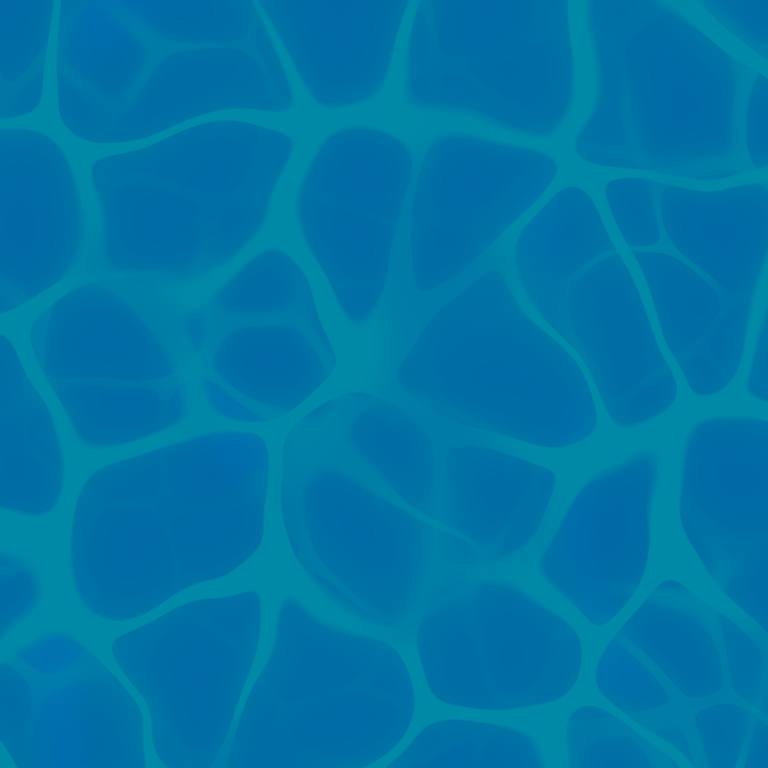
Write a Shadertoy shader that draws this texture.

```glsl
// Sunlit pool water: a soft net of teal caustic lines over deep blue.

const vec3 DEEP_BLUE = vec3(0.0, 0.414, 0.648);
const vec3 CAUSTIC_TEAL = vec3(0.0, 0.537, 0.650);
const vec3 CLEAR_BLUE = vec3(0.0, 0.425, 0.720);

vec2 hash2(vec2 p) {
    vec3 q = fract(p.xyx * vec3(0.1031, 0.1030, 0.0973));
    q += dot(q, q.yzx + 33.33);
    return fract((q.xx + q.yz) * q.zy);
}

// Gradient noise, roughly -0.6 to 0.6
float cornerSlope(vec2 cell, vec2 corner, vec2 f) {
    float angle = 6.2832 * hash2(cell + corner + 71.0).x;
    return dot(vec2(cos(angle), sin(angle)), f - corner);
}

float gradientNoise(vec2 p) {
    vec2 cell = floor(p);
    vec2 f = fract(p);
    vec2 u = f * f * f * (f * (f * 6.0 - 15.0) + 10.0);
    float low = mix(cornerSlope(cell, vec2(0, 0), f), cornerSlope(cell, vec2(1, 0), f), u.x);
    float high = mix(cornerSlope(cell, vec2(0, 1), f), cornerSlope(cell, vec2(1, 1), f), u.x);
    return mix(low, high, u.y);
}

vec2 noise2(vec2 p) {
    return vec2(gradientNoise(p), gradientNoise(p + vec2(37.2, 17.9)));
}

// Bends the straight cell walls into wavy water lines
vec2 ripple(vec2 p) {
    p += 0.065 * noise2(p * 3.5 + 5.0);
    return p + 0.018 * noise2(p * 9.0 + 20.0);
}

// Distance to the nearest cell wall, blended so that junctions swell
float wallDistance(vec2 p, float roundness) {
    vec2 cell = floor(p);
    vec2 nearest = vec2(0.0);
    float best = 1e5;
    for (int y = -2; y <= 2; y++) {
        for (int x = -2; x <= 2; x++) {
            vec2 id = cell + vec2(x, y);
            vec2 toSeed = id + hash2(id) - p;
            float d = dot(toSeed, toSeed);
            if (d < best) {
                best = d;
                nearest = toSeed;
            }
        }
    }
    float sum = 1e-6;
    for (int y = -2; y <= 2; y++) {
        for (int x = -2; x <= 2; x++) {
            vec2 id = cell + vec2(x, y);
            vec2 toSeed = id + hash2(id) - p;
            vec2 across = toSeed - nearest;
            if (dot(across, across) > 1e-5) {
                float d = dot(0.5 * (toSeed + nearest), normalize(across));
                sum += exp(-roundness * d);
            }
        }
    }
    return -log(sum) / roundness;
}

// One net of light: a flat core of varying width plus a wide faint glow
float causticNet(vec2 p, float scale, float thickness, vec2 seed) {
    float d = wallDistance(ripple(p + seed) * scale, 17.0) / scale;
    float widthNoise = gradientNoise(p * 4.5 + seed + 3.0);
    float softNoise = gradientNoise(p * 5.0 + seed + 11.0);
    float fadeNoise = gradientNoise(p * 4.0 + seed + 29.0);

    float width = mix(0.003, 0.010, smoothstep(-0.4, 0.4, widthNoise));
    width += 0.012 * smoothstep(0.2, 0.6, widthNoise);
    float softness = mix(0.004, 0.026, smoothstep(-0.1, 0.45, softNoise));
    float core = 1.0 - smoothstep(width * thickness, width * thickness + softness, d);
    core *= mix(0.5, 1.0, smoothstep(-0.4, 0.0, fadeNoise));

    float glow = (0.5 + 0.4 * softNoise) * exp(-max(d, 0.0) / 0.025);
    return max(core, glow);
}

void mainImage(out vec4 fragColor, in vec2 fragCoord) {
    vec2 p = fragCoord / iResolution.y;

    // Strong main net, and a thin second net that comes and goes
    float mainNet = causticNet(p, 4.6, 1.0, vec2(2.3, 6.1));
    float fineNet = causticNet(p, 6.5, 0.5, vec2(8.7, 3.4));
    float finePatches = smoothstep(-0.1, 0.35, gradientNoise(p * 3.0 + 47.0));
    fineNet *= 0.12 + 0.6 * finePatches;
    float light = mainNet + fineNet * (1.0 - mainNet);

    // Broad, dim unevenness of the pool floor
    light += 0.14 * gradientNoise(p * vec2(4.0, 3.0) + 61.0) * (1.0 - light);
    light = clamp(light, 0.0, 1.0);

    // Rare upright patches of clearer blue between the lines
    float clearPatch = smoothstep(0.25, 0.6, gradientNoise(p * vec2(6.0, 3.5) + 83.0));
    vec3 water = mix(DEEP_BLUE, CLEAR_BLUE, 0.8 * clearPatch);

    fragColor = vec4(mix(water, CAUSTIC_TEAL, light), 1.0);
}
```
